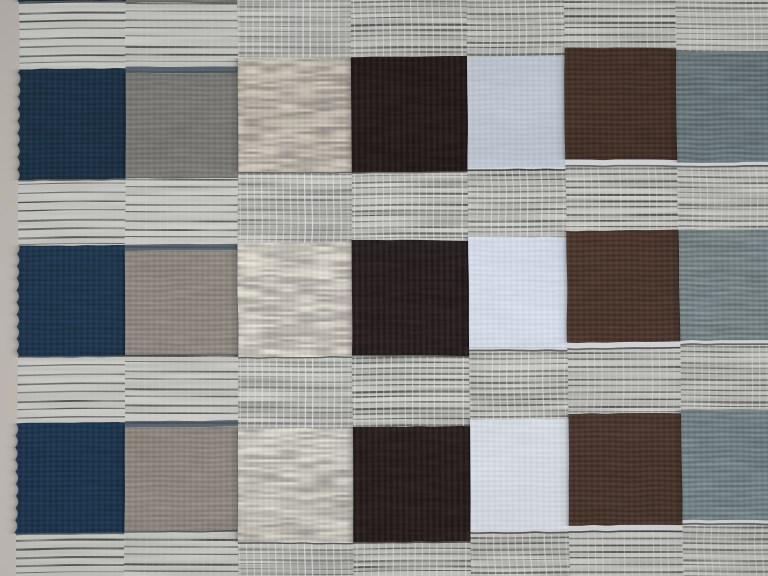
Give the GLSL for this pattern, as a WebGL 1 fragment shader.

```glsl
precision highp float;
uniform vec2 u_resolution;

// Lengths are fractions of the canvas height.
const int COLUMNS = 7;
const vec3 WALL = vec3(0.73, 0.71, 0.68);
const vec3 GAUZE = vec3(0.79, 0.79, 0.775);
const vec3 GAP = vec3(0.20, 0.20, 0.19);
const vec3 THREAD = vec3(0.87, 0.88, 0.87);
const vec3 HEM = vec3(0.80, 0.81, 0.82);
const vec3 LIP = vec3(0.25, 0.30, 0.35);
const vec2 WEAVE_PITCH = vec2(0.0105, 0.0085);
const float LINE_WIDTH = 0.0024;
const float NET_PITCH = 0.0125;
const float PLACE_JITTER = 0.005;
const float TILT = 0.02;
const float SCALLOP_PITCH = 0.021;
const float SCALLOP_DEPTH = 0.004;
const float SHADOW_REACH = 0.005;
const float PI = 3.14159;

struct Strip {
  float left;
  vec3 cloth;
  vec3 place;   // centre from top, half height, row period
  vec3 gauze;   // line pitch, line darkness, net strength
  vec3 weave;   // upright ribs, level ribs, slubs
  vec2 trim;    // lip above, hem below
};

Strip stripAt(int i) {
  if (i == 0) return Strip(0.031, vec3(0.125, 0.215, 0.30), vec3(0.522, 0.096, 0.308),
    vec3(0.0150, 0.85, 0.05), vec3(0.08, 0.08, 0.10), vec2(0.0, 0.0));
  if (i == 1) return Strip(0.217, vec3(0.52, 0.51, 0.49), vec3(0.524, 0.090, 0.307),
    vec3(0.0145, 0.80, 0.15), vec3(0.03, 0.06, 0.08), vec2(0.011, 0.0));
  if (i == 2) return Strip(0.413, vec3(0.74, 0.73, 0.70), vec3(0.521, 0.099, 0.320),
    vec3(0.0088, 0.48, 0.75), vec3(0.02, 0.03, 0.34), vec2(0.0, 0.0));
  if (i == 3) return Strip(0.611, vec3(0.155, 0.125, 0.125), vec3(0.518, 0.100, 0.321),
    vec3(0.0098, 0.75, 0.65), vec3(0.16, 0.05, 0.22), vec2(0.0, 0.0));
  if (i == 4) return Strip(0.814, vec3(0.79, 0.83, 0.885), vec3(0.508, 0.096, 0.316),
    vec3(0.0100, 0.70, 0.60), vec3(0.015, 0.02, 0.03), vec2(0.0, 0.004));
  if (i == 5) return Strip(0.984, vec3(0.285, 0.215, 0.18), vec3(0.498, 0.097, 0.317),
    vec3(0.0115, 0.85, 0.40), vec3(0.06, 0.11, 0.10), vec2(0.0, 0.010));
  return Strip(1.179, vec3(0.46, 0.505, 0.51), vec3(0.497, 0.096, 0.309),
    vec3(0.0095, 0.65, 0.45), vec3(0.03, 0.10, 0.14), vec2(0.0, 0.006));
}

float hash(vec2 p) {
  vec3 q = fract(p.xyx * 0.1031);
  q += dot(q, q.yzx + 33.33);
  return fract((q.x + q.y) * q.z);
}

float noise(vec2 p) {
  vec2 cell = floor(p), f = fract(p);
  f = f * f * (3.0 - 2.0 * f);
  return mix(mix(hash(cell), hash(cell + vec2(1.0, 0.0)), f.x),
             mix(hash(cell + vec2(0.0, 1.0)), hash(cell + 1.0), f.x), f.y);
}

// Coverage of a line of the given width at distance d from its middle.
float stroke(float d, float width, float px) {
  return clamp((0.5 * width - abs(d)) / px + 0.5, 0.0, 1.0) * min(1.0, width / px);
}

float band(float y, float low, float high, float px) {
  return clamp((y - low) / px + 0.5, 0.0, 1.0) * clamp((high - y) / px + 0.5, 0.0, 1.0);
}

// Sheer cloth: uneven dark gaps crossed by pale upright threads.
vec3 gauzeColor(vec2 p, vec3 gauze, float id, float px) {
  float y = p.y + 0.003 * noise(vec2(p.x * 7.0, id * 5.0));
  float row = floor(y / gauze.x);
  float k = hash(vec2(row + 40.0, id));
  float d = (fract(y / gauze.x) - 0.5 - 0.35 * (k - 0.5)) * gauze.x;
  float fade = mix(0.45, 1.0, noise(vec2(p.x * 16.0, row + id * 9.0)));
  float streak = noise(vec2(p.x * 9.0 + id * 7.0, p.y * 170.0));
  vec3 color = GAUZE * (1.0 - (0.06 + 0.22 * gauze.z) * streak);
  color = mix(color, GAP, gauze.y * fade * stroke(d, LINE_WIDTH * (0.6 + k), px));
  float x = p.x + 0.004 * noise(vec2(p.y * 18.0, id));
  float thread = floor(x / NET_PITCH);
  float dx = (fract(x / NET_PITCH) - 0.5) * NET_PITCH;
  float shine = 0.4 + 0.6 * hash(vec2(thread, id + 3.0));
  return mix(color, THREAD, gauze.z * shine * stroke(dx, 0.0022, px));
}

vec3 clothColor(vec2 p, Strip s, float id, float row) {
  float wobble = 2.5 * noise(p * vec2(22.0, 14.0) + id);
  vec2 ribs = cos(2.0 * PI * p / WEAVE_PITCH + vec2(0.0, wobble));
  float slub = noise(vec2(p.x * 32.0, p.y * 230.0) + id * 13.0) - 0.5;
  float fold = noise(vec2(p.x * 3.0, p.y * 16.0) + id) - 0.5;
  float tone = 1.0 + dot(s.weave, vec3(ribs, slub)) + 0.05 * fold;
  float topShade = row < -0.5 ? 0.91 : 1.0;
  vec3 tint = 1.0 + 0.08 * (hash(vec2(id, row + 7.0)) - 0.5) * vec3(1.0, 0.2, -0.6);
  return s.cloth * tint * tone * topShade;
}

// One column of swatches on gauze; alpha tells where a swatch lies.
vec4 stripColor(vec2 p, Strip s, float id, float px) {
  float row = floor((p.y - s.place.x) / s.place.z + 0.5);
  float shift = PLACE_JITTER * (hash(vec2(id + 2.0, row + 11.0)) - 0.5);
  float tilt = TILT * (hash(vec2(id + 21.0, row + 5.0)) - 0.5) * (p.x - s.left - 0.09);
  float y = p.y - s.place.x - row * s.place.z - shift - tilt;
  y += 0.0015 * (noise(vec2(p.x * 40.0, row + id * 3.0)) - 0.5);
  float h = s.place.y;
  vec3 color = gauzeColor(p, s.gauze, id, px);
  color = mix(color, HEM, band(y, h, h + s.trim.y, px) * step(0.001, s.trim.y));
  color = mix(color, LIP, 0.8 * band(y, -h - s.trim.x, -h, px) * step(0.001, s.trim.x));
  color = mix(color, GAP, 0.65 * stroke(y - h - s.trim.y - 0.001, 0.003, px));
  float swatch = band(y, -h, h, px);
  return vec4(mix(color, clothColor(p, s, id, row), swatch), swatch);
}

void main() {
  float px = 1.0 / u_resolution.y;
  vec2 p = gl_FragCoord.xy * px;
  p.y = 1.0 - p.y;
  // Columns fan out slightly toward the bottom.
  p.x -= (p.y - 0.5) * (0.017 * p.x - 0.006);

  vec3 color = WALL * (0.97 + 0.06 * p.y);
  for (int i = 0; i < COLUMNS; i++) {
    float id = float(i);
    Strip s = stripAt(i);
    vec4 strip = stripColor(p, s, id, px);
    float left = s.left + 0.002 * (noise(vec2(p.y * 14.0, id * 4.0)) - 0.5);
    if (i == 0) left += strip.a * SCALLOP_DEPTH * (abs(sin(PI * p.y / SCALLOP_PITCH)) - 0.5);
    float x = p.x - left;
    color *= 1.0 - 0.28 * strip.a * exp(-abs(x) / SHADOW_REACH);
    color = mix(color, strip.rgb, clamp(x / px + 0.5, 0.0, 1.0));
  }

  // Soft light falling off toward the corners.
  vec2 q = gl_FragCoord.xy / u_resolution - 0.5;
  color *= 1.03 - 0.14 * dot(q, q);
  gl_FragColor = vec4(color, 1.0);
}
```
